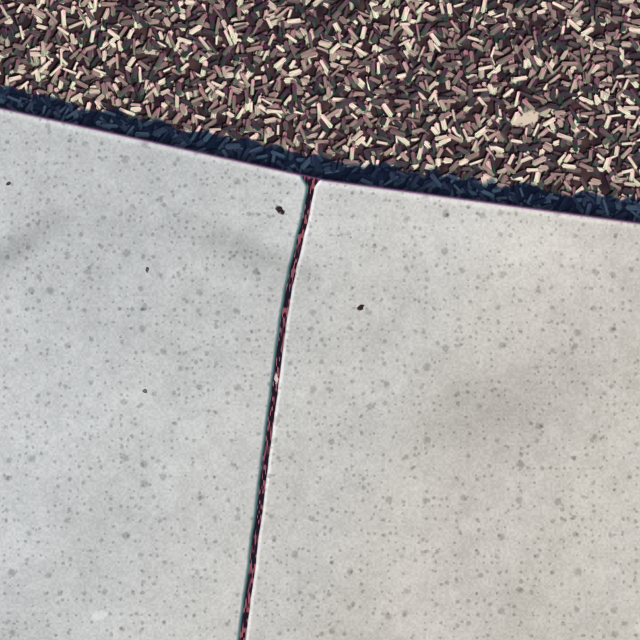
A WebGL 1 fragment shader for this texture:

```glsl
precision highp float;
// Sunlit concrete slabs with a dark joint, bordered by shaded wood chips.
uniform vec2 u_resolution;

float hash(vec2 p) {
  vec3 q = fract(p.xyx * 0.1031);
  q += dot(q, q.yzx + 33.33);
  return fract((q.x + q.y) * q.z);
}

vec2 hash2(vec2 p) {
  return vec2(hash(p), hash(p + 71.7));
}

float noise(vec2 p) {
  vec2 i = floor(p), f = fract(p);
  f = f * f * (3.0 - 2.0 * f);
  return mix(mix(hash(i), hash(i + vec2(1.0, 0.0)), f.x),
             mix(hash(i + vec2(0.0, 1.0)), hash(i + 1.0), f.x), f.y);
}

float fbm(vec2 p) {
  float sum = 0.0, amp = 0.5;
  for (int i = 0; i < 4; i++) {
    sum += amp * noise(p);
    p = p * 2.03 + 17.3;
    amp *= 0.5;
  }
  return sum;
}

vec2 rotate(vec2 p, float a) {
  float c = cos(a), s = sin(a);
  return vec2(c * p.x + s * p.y, c * p.y - s * p.x);
}

float bell(float x, float width) {
  return exp(-x * x / (width * width));
}

// Sliver with bevelled ends
float chipDistance(vec2 p, vec2 size) {
  vec2 q = abs(p);
  return max(q.y - size.y, (q.x + 0.7 * q.y - size.x) * 0.82);
}

float blob(vec2 p, vec2 center, vec2 radius, float angle) {
  return bell(length(rotate(p - center, angle) / radius), 1.0);
}

float speck(vec2 p, vec2 center, vec2 radius, float angle) {
  float d = length(rotate(p - center, angle) / radius) + 0.5 * noise(p * 260.0);
  return 1.0 - smoothstep(0.75, 1.35, d);
}

// Overlapping layers of randomly turned slivers
vec3 woodChips(vec2 p, float px) {
  const float CELL = 0.023;
  vec3 color = mix(vec3(0.17, 0.12, 0.16), vec3(0.32, 0.24, 0.23), noise(p * 90.0));
  for (int layer = 0; layer < 5; layer++) {
    float seed = float(layer) * 113.0 + 20.0;
    vec2 g = p / CELL + float(layer) * vec2(0.37, 0.61);
    for (int k = 0; k < 9; k++) {
      vec2 id = floor(g) + vec2(mod(float(k), 3.0), floor((float(k) + 0.5) / 3.0)) - 1.0;
      vec2 rnd = hash2(id + seed), kind = hash2(id + seed + 39.0);
      float angle = 6.283 * hash(id + seed + 55.0);
      vec2 size = mix(vec2(0.007, 0.0018), vec2(0.014, 0.0046), vec2(kind.x, rnd.y));
      vec2 local = (g - id - rnd) * CELL;
      vec2 q = rotate(local, angle);
      float d = chipDistance(q, size);
      float shadow = chipDistance(rotate(local + vec2(0.002, -0.0025), angle), size);
      color *= 1.0 - 0.6 * (1.0 - smoothstep(-0.002, 0.002, shadow));
      vec3 wood = mix(vec3(0.25, 0.23, 0.26), vec3(0.63, 0.52, 0.50), smoothstep(0.05, 0.6, kind.y));
      wood = mix(wood, vec3(0.94, 0.87, 0.79), smoothstep(0.5, 0.95, kind.y));
      wood *= 0.86 + 0.25 * noise(q * vec2(120.0, 700.0) + seed);
      wood += vec3(10.0, -4.0, 4.0) * local.y;
      color = mix(color, wood, 1.0 - smoothstep(-px, px, d));
    }
  }
  return color;
}

vec3 concrete(vec2 p, float px) {
  vec3 color = mix(vec3(0.765, 0.775, 0.775), vec3(0.785, 0.765, 0.735),
                   smoothstep(0.4, 1.25, p.x + 0.45 * (1.0 - p.y)));
  color += 0.11 * (fbm(p * 6.0) - 0.47) + 0.07 * (fbm(p * 45.0) - 0.47);
  color += 0.07 * (noise(p * 310.0) - 0.5);
  // Weathered stains and a bright worn area
  color -= 0.09 * blob(p, vec2(0.38, 0.61), vec2(0.11, 0.03), -0.4);
  color -= 0.11 * blob(p, vec2(0.03, 0.615), vec2(0.085, 0.022), 0.55);
  color -= 0.07 * blob(p, vec2(0.75, 0.36), vec2(0.16, 0.07), 0.2);
  color += 0.05 * blob(p, vec2(0.8, 0.62), vec2(0.25, 0.06), -0.14);
  // Scattered pits
  for (int i = 0; i < 3; i++) {
    float scale = 34.0 + 27.0 * float(i);
    vec2 g = p * scale, id = floor(g), rnd = hash2(id + scale);
    float radius = 0.08 + 0.14 * rnd.x;
    float d = length(fract(g) - 0.3 - 0.4 * rnd) + 0.12 * noise(g * 7.0);
    float pit = 1.0 - smoothstep(radius - 0.06, radius + 0.08 + px * scale, d);
    color -= 0.12 * pit * step(0.72, hash(id + 9.0 + scale));
  }
  // Loose debris
  float debris = speck(p, vec2(0.4375, 0.672), vec2(0.009, 0.005), -0.7);
  debris = max(debris, speck(p, vec2(0.563, 0.519), vec2(0.007, 0.005), 0.6));
  debris = max(debris, 0.7 * speck(p, vec2(0.23, 0.579), vec2(0.003, 0.005), 0.0));
  debris = max(debris, 0.6 * speck(p, vec2(0.227, 0.389), vec2(0.005, 0.004), 0.0));
  debris = max(debris, 0.8 * speck(p, vec2(0.013, 0.713), vec2(0.005, 0.003), 0.5));
  color = mix(color, vec3(0.20, 0.16, 0.17), debris);
  return mix(color, vec3(0.89), 0.7 * speck(p, vec2(0.155, 0.038), vec2(0.014, 0.009), 0.2));
}

// Teal shade, dark core with reddish litter, bright right lip
vec3 addJoint(vec3 color, vec2 p, float px) {
  float x = p.x - 0.379 - 0.128 * p.y - 0.016 * smoothstep(0.5, 0.72, p.y);
  x += 0.0015 * (noise(vec2(p.y * 60.0, 2.0)) - 0.5);
  float flare = 0.011 * smoothstep(0.705, 0.727, p.y);
  float left = x + flare, right = x - flare;
  color += 0.13 * bell(right - 0.008, 0.0025);
  float shade = smoothstep(-0.011, -0.005, left) * (1.0 - smoothstep(0.003, 0.005, right));
  color = mix(color, vec3(0.23, 0.40, 0.41), 0.9 * shade);
  float core = smoothstep(-0.005 - px, -0.002, left) * (1.0 - smoothstep(0.0035, 0.005 + px, right));
  float litter = noise(vec2(x * 420.0 + p.y * 30.0, p.y * 130.0));
  vec3 inside = mix(vec3(0.14, 0.10, 0.15), vec3(0.58, 0.33, 0.37), smoothstep(0.4, 0.85, litter));
  color = mix(color, inside, core);
  return mix(color, vec3(0.87, 0.77, 0.75), speck(p, vec2(0.432, 0.408), vec2(0.004, 0.010), 0.0));
}

void main() {
  vec2 p = gl_FragCoord.xy / u_resolution;
  float px = 1.0 / u_resolution.y;
  float edge = p.y - max(0.831 - 0.222 * p.x, 0.788 - 0.137 * p.x);
  // Chips under the cast shadow
  vec3 ground = woodChips(p, px);
  ground = mix(ground, vec3(0.86, 0.79, 0.71), speck(p, vec2(0.823, 0.814), vec2(0.025, 0.012), 0.3));
  float reach = 0.025 + 0.018 * noise(p * 65.0);
  vec3 shaded = vec3(0.03, 0.06, 0.12) + ground * vec3(0.23, 0.29, 0.34);
  shaded *= 0.65 + 0.35 * smoothstep(0.0, 0.016, edge);
  ground = mix(shaded, ground, smoothstep(-0.004, 0.004, edge - reach));
  // Slabs with a bright rim and a violet fringe
  vec3 slab = addJoint(concrete(p, px) + 0.07 * bell(edge + 0.006, 0.004), p, px);
  vec3 color = mix(slab, ground, smoothstep(-px, px, edge));
  color = mix(color, vec3(0.48, 0.30, 0.47), 0.7 * bell(edge, 0.002));
  gl_FragColor = vec4(clamp(color, 0.0, 1.0), 1.0);
}
```
